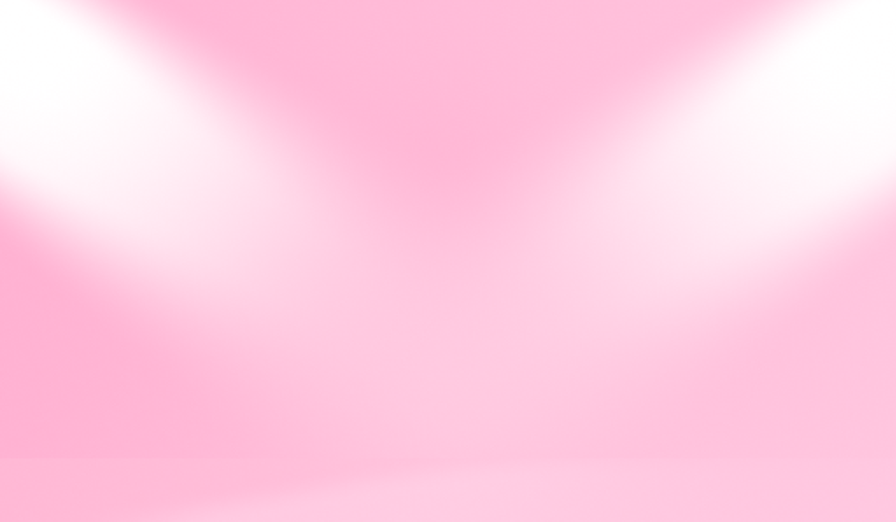
This background is drawn by a Shadertoy shader. Its source:

```glsl
// Pink studio backdrop with two soft white spotlights crossing above a pale floor.

float hash(vec2 p) {
    return fract(sin(dot(p, vec2(127.1, 311.7))) * 43758.5453);
}

// Strength of a widening beam that enters at the upper left; p is in canvas heights.
float spotlight(vec2 p) {
    vec2 axis = normalize(vec2(0.83, -0.555));
    vec2 fromLamp = p - vec2(0.11, 0.80);
    float along = dot(fromLamp, axis);
    float across = dot(fromLamp, vec2(-axis.y, axis.x));
    float reach = max(along, 0.0);
    float outer = 0.28 + (across > 0.0 ? 0.09 : 0.14) * reach;
    float inner = max(0.12 - 0.12 * reach, 0.01);
    float radius = length(p - vec2(0.07, 0.93));
    float falloff = mix(1.0, 0.11, smoothstep(0.05, 0.98, radius));
    falloff *= 1.0 - 0.7 * smoothstep(0.95, 1.45, along);
    return falloff * (1.0 - smoothstep(inner, outer, abs(across)));
}

void mainImage(out vec4 fragColor, in vec2 fragCoord) {
    vec2 uv = fragCoord / iResolution.xy;
    float aspect = iResolution.x / iResolution.y;
    vec2 p = vec2(uv.x * aspect, uv.y);

    // Wall: deeper pink on the left, with a dim notch between the beams
    vec3 wall = mix(vec3(1.0, 0.698, 0.824), vec3(1.0, 0.775, 0.873), uv.x);
    vec2 notch = (uv - vec2(0.50, 0.71)) / vec2(0.12, 0.14);
    wall -= vec3(0.0, 0.014, 0.010) * exp(-dot(notch, notch));

    // Floor: a paler strip with a faint horizon and a curved sheen
    float floorMask = 1.0 - smoothstep(0.120, 0.124, uv.y);
    vec3 ground = mix(vec3(1.0, 0.722, 0.834), vec3(1.0, 0.780, 0.878), uv.x);
    float sheenTop = 0.12 * smoothstep(0.02, 0.65, uv.x);
    float sheen = 1.0 - smoothstep(sheenTop - 0.035, sheenTop + 0.03, uv.y);
    sheen *= smoothstep(0.06, 0.25, uv.x) * (1.0 - 0.8 * smoothstep(0.50, 0.95, uv.x));
    ground = mix(ground, vec3(1.0, 0.812, 0.896), 0.7 * sheen);

    // Mirrored beams, screened together and dimmed on the floor
    float leftBeam = spotlight(p);
    float rightBeam = spotlight(vec2(aspect - p.x, p.y));
    float light = 1.0 - (1.0 - leftBeam) * (1.0 - rightBeam);
    light *= 1.0 - 0.55 * floorMask;

    // Faint grain breaks up the banding
    vec3 color = mix(mix(wall, ground, floorMask), vec3(1.0), light);
    color.gb += 0.006 * (hash(floor(p * 298.0)) - 0.5);
    fragColor = vec4(clamp(color, 0.0, 1.0), 1.0);
}
```
